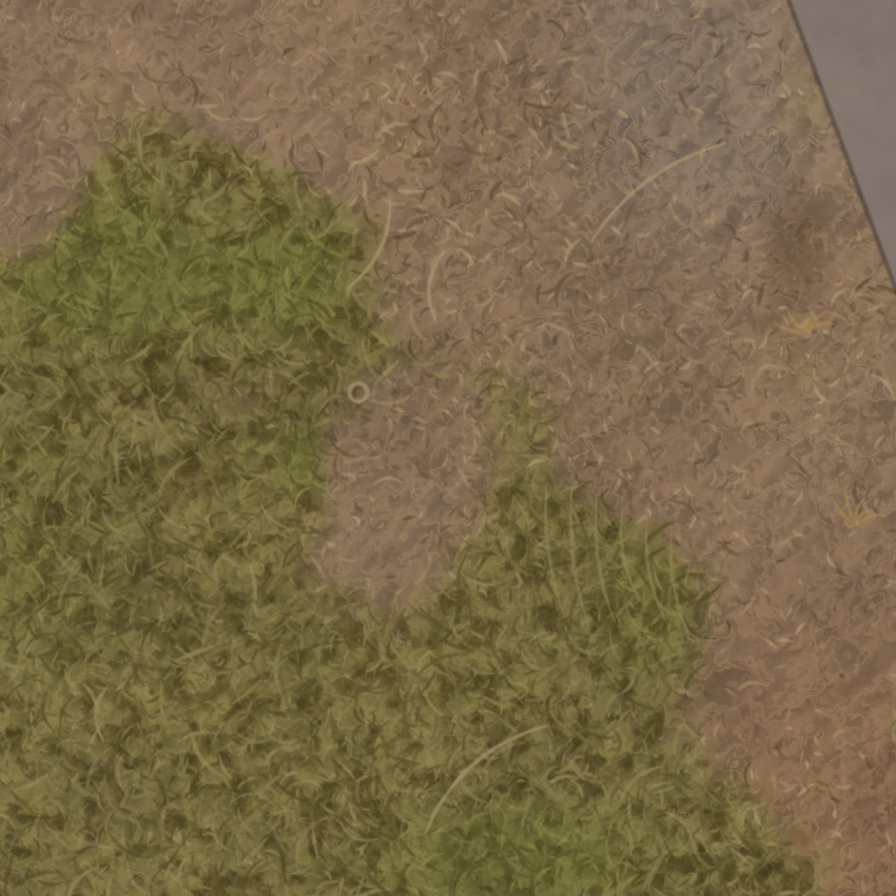
Write a WebGL 2 fragment shader that draws this texture.

```glsl
#version 300 es
precision highp float;
// Worn lawn edge: dry grass fading into bare soil, with a stone slab in one corner.
// Soft masks place the ground; layered grids scatter curved blades and straw.
uniform vec2 u_resolution;
out vec4 fragColor;

const vec3 SOIL = vec3(0.525, 0.43, 0.34);
const vec3 SOIL_RED = vec3(0.52, 0.405, 0.305);
const vec3 SOIL_DARK = vec3(0.39, 0.30, 0.21);
const vec3 STRAW = vec3(0.67, 0.58, 0.44);
const vec3 GRASS_DARK = vec3(0.33, 0.285, 0.14);
const vec3 GRASS = vec3(0.45, 0.41, 0.235);
const vec3 GRASS_PALE = vec3(0.57, 0.52, 0.34);
const vec3 GREEN = vec3(0.39, 0.41, 0.18);
const vec3 SLAB = vec3(0.52, 0.465, 0.43);

float hash(vec2 p) {
  vec3 q = fract(p.xyx * 0.1031);
  q += dot(q, q.yzx + 33.33);
  return fract((q.x + q.y) * q.z);
}

float noise(vec2 p) {
  vec2 i = floor(p), f = fract(p);
  f = f * f * (3.0 - 2.0 * f);
  return mix(mix(hash(i), hash(i + vec2(1, 0)), f.x),
             mix(hash(i + vec2(0, 1)), hash(i + vec2(1, 1)), f.x), f.y);
}

float fbm(vec2 p) {
  float sum = 0.0, amp = 0.53;
  for (int i = 0; i < 4; i++) {
    sum += amp * noise(p);
    p = mat2(1.6, 1.2, -1.2, 1.6) * p + 17.0;
    amp *= 0.5;
  }
  return sum;
}

// Soft ellipse: 1 at the centre, 0 at the rim
float spot(vec2 p, float x, float y, float rx, float ry) {
  return 1.0 - smoothstep(0.2, 1.0, length((p - vec2(x, y)) / vec2(rx, ry)));
}

// Lawn area: stepped right edge, sloping top, bare hollow in the middle
float lawn(vec2 p) {
  float right = 0.9 - 0.12 * smoothstep(0.0, 0.18, p.y) - 0.18 * smoothstep(0.34, 0.52, p.y)
    - 0.19 * smoothstep(0.54, 0.66, p.y) - 0.21 * smoothstep(0.74, 0.88, p.y);
  float top = 0.7 + 0.15 * smoothstep(0.0, 0.18, p.x);
  vec2 hollow = (p - vec2(0.455, 0.455)) / vec2(0.11, 0.15);
  hollow.x -= 0.35 * hollow.y;
  return smoothstep(-0.07, 0.07, min(right - p.x, top - p.y)) * smoothstep(0.5, 1.4, length(hollow));
}

// Amount of loose straw on the soil
float litter(vec2 p) {
  return 0.25 + 0.5 * spot(p, 0.53, 0.89, 0.2, 0.16) + 0.5 * spot(p, 0.58, 0.6, 0.38, 0.38)
    + 0.5 * spot(p, 0.91, 0.65, 0.12, 0.11) + 0.4 * spot(p, 0.87, 0.12, 0.14, 0.09);
}

float greenness(vec2 p) {
  return min(1.0, spot(p, 0.11, 0.7, 0.19, 0.15) + spot(p, 0.31, 0.69, 0.15, 0.1)
    + spot(p, 0.58, 0.04, 0.22, 0.1) + spot(p, 0.35, 0.49, 0.07, 0.06)
    + 0.6 * spot(p, 0.72, 0.33, 0.08, 0.12) + 0.4 * spot(p, 0.03, 0.4, 0.18, 0.2));
}

// Distance to a bowed, pointed strand at the origin, h is its half length
float bowed(vec2 d, vec2 axis, float h, float bow) {
  vec2 q = vec2(dot(d, axis), dot(d, vec2(-axis.y, axis.x)));
  float x = clamp(q.x, -h, h), u = x / h;
  return length(vec2(q.x - x, q.y - bow * (1.0 - u * u))) + 0.0014 * u * u;
}

float strand(vec2 p, vec2 a, vec2 b, float bow) {
  return bowed(p - 0.5 * (a + b), normalize(b - a), 0.5 * length(b - a), bow);
}

// Lays a soft line over the base
vec3 paint(vec3 base, vec3 ink, float d, float width, float alpha) {
  float soft = 0.0015 + 0.5 / u_resolution.y;
  return mix(base, ink, alpha * (1.0 - smoothstep(width - soft, width + soft, d)));
}

// One layer of randomly turned blades, one per grid cell
vec3 scatter(vec3 col, vec2 p, float cells, float seed) {
  for (int k = 0; k < 9; k++) {
    vec2 cell = floor(p * cells) + vec2(k % 3 - 1, k / 3 - 1), key = cell + seed * 37.0;
    float tone = hash(key + 7.3), turn = hash(key + 13.7), kind = hash(key + 21.1);
    vec2 centre = (cell + vec2(hash(key + 3.1), hash(key + 5.9))) / cells;
    float grass = smoothstep(0.2, 0.8, lawn(centre) + 0.7 * (kind - 0.5));
    if (hash(key) > mix(litter(centre), 0.96, grass)) continue;
    float angle = mix(6.283 * turn, 0.2 + 2.8 * turn, grass);
    float h = mix(0.15 + 0.35 * kind, 0.3 + 0.5 * kind, grass) / cells;
    vec3 blade = mix(GRASS_DARK, GRASS_PALE, tone);
    blade = mix(blade, GREEN * (0.75 + 0.5 * tone), 0.6 * greenness(centre));
    vec3 ink = mix(mix(SOIL_DARK, STRAW, tone), blade, grass);
    float d = bowed(p - centre, vec2(cos(angle), sin(angle)), h, (kind - 0.5) * h * 0.8);
    col = paint(col, ink, d, 0.0013 + 0.03 / cells, 0.4 + 0.4 * abs(2.0 * tone - 1.0));
  }
  return col;
}

void main() {
  vec2 p = gl_FragCoord.xy / u_resolution;
  float broad = fbm(p * 9.0), fine = fbm(p * 60.0);
  float fibre = 1.0 - abs(2.0 * noise(p * 75.0 + 4.0 * fine) - 1.0);
  // Ground
  vec3 soil = mix(SOIL, SOIL_RED, smoothstep(0.6, 0.9, p.x) * (1.0 - smoothstep(0.1, 0.5, p.y)));
  soil = mix(soil, SLAB, 0.5 * spot(p, 0.78, 0.9, 0.25, 0.3));
  soil = mix(soil, SOIL_DARK, 0.4 * litter(p) * smoothstep(0.35, 0.7, fine));
  vec3 turf = mix(mix(GRASS_DARK, GRASS, smoothstep(0.25, 0.6, fine)), GREEN, 0.4 * greenness(p));
  vec3 col = mix(soil, turf, smoothstep(0.1, 0.9, lawn(p) + 1.2 * (broad - 0.5)));
  col *= 0.79 + 0.14 * broad + 0.2 * fine + 0.1 * fibre;
  // Blades and straw, fine to coarse
  for (int i = 0; i < 5; i++) col = scatter(col, p, 66.0 - 10.0 * float(i), float(i + 1));
  col = mix(col, SOIL_DARK, 0.5 * spot(p, 0.89, 0.72, 0.05, 0.09));
  col *= 0.91 + 0.12 * fibre + 0.1 * (broad - 0.5);
  // Long strands and a curl
  float straw = min(strand(p, vec2(0.66, 0.73), vec2(0.81, 0.84), 0.018),
                    strand(p, vec2(0.475, 0.07), vec2(0.61, 0.19), 0.022));
  straw = min(straw, strand(p, vec2(0.39, 0.68), vec2(0.435, 0.78), -0.014));
  straw = min(straw, strand(p, vec2(0.487, 0.64), vec2(0.495, 0.718), 0.012));
  straw = min(straw, abs(length(p - vec2(0.4, 0.562)) - 0.01));
  col = paint(col, STRAW, straw, 0.0023, 0.7);
  // Pale stems, then two fanned dry tufts
  for (int i = 0; i < 12; i++) {
    float k = float(i % 6), r = hash(vec2(i, 9)), x = 0.61 + 0.028 * k, angle = 0.3 + 0.52 * k;
    if (i < 6) col = paint(col, GRASS_PALE, strand(p, vec2(x + 0.02, 0.28 + 0.05 * r), vec2(x, 0.46 - 0.01 * k), 0.008), 0.002, 0.6);
    vec2 root = i < 6 ? vec2(0.957, 0.415) : vec2(0.903, 0.63);
    vec2 tip = root + (0.01 + 0.035 * r) * vec2(cos(angle), sin(angle));
    col = paint(col, STRAW * vec3(1, 0.93, 0.7), strand(p, root, tip, 0.004), 0.002, 0.6);
  }
  // Stone slab with its dark joint
  float side = dot(p - vec2(0.88, 1), vec2(0.938, 0.348));
  col = mix(col, SLAB * (0.9 + 0.1 * broad + 0.06 * fine), smoothstep(-0.003, 0.003, side));
  col *= 0.72 + 0.28 * smoothstep(0.0, 0.005, abs(side));
  fragColor = vec4(col, 1);
}
```
